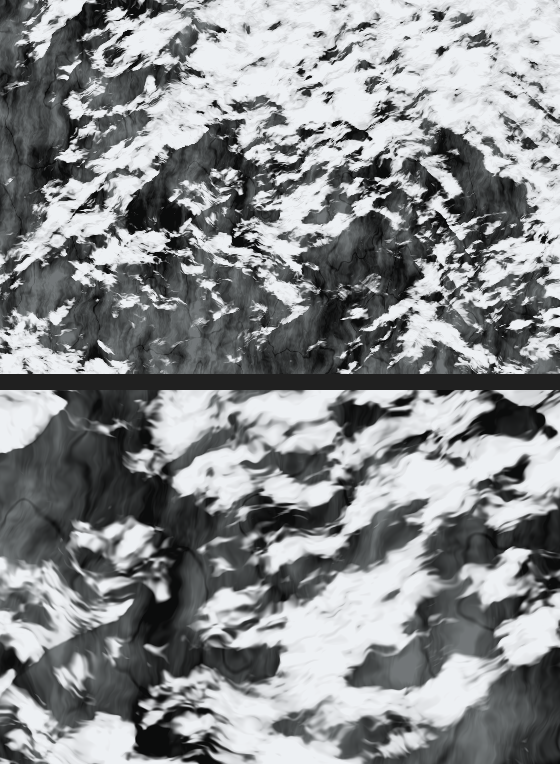
Top: the whole. Bottom: its middle third, enlarged.
Reproduce this texture procedurally as a WebGL 2 fragment shader.

```glsl
#version 300 es
precision highp float;

uniform vec2 u_resolution;
out vec4 fragColor;

const vec3 ROCK_TINT = vec3(0.97, 1.01, 1.02);
const vec3 SNOW_TINT = vec3(0.99, 1.0, 1.012);

float hash(vec2 cell) {
    return fract(sin(dot(cell, vec2(127.1, 311.7))) * 43758.5);
}

float noise(vec2 p) {
    vec2 cell = floor(p);
    vec2 f = fract(p);
    f = f * f * (3.0 - 2.0 * f);
    float low = mix(hash(cell), hash(cell + vec2(1, 0)), f.x);
    float high = mix(hash(cell + vec2(0, 1)), hash(cell + vec2(1, 1)), f.x);
    return mix(low, high, f.y);
}

float fbm(vec2 p, int octaves, float gain) {
    float sum = 0.0, weight = 1.0, total = 0.0;
    for (int i = 0; i < octaves; i++) {
        sum += weight * noise(p);
        total += weight;
        weight *= gain;
        p = p * 2.03 + vec2(17.3, 9.1);
    }
    return sum / total;
}

vec2 warp(vec2 p, float scale) {
    return vec2(fbm(p * scale, 4, 0.55), fbm(p * scale + 31.7, 4, 0.55)) - 0.5;
}

vec2 rotate(vec2 p, float angle) {
    float c = cos(angle), s = sin(angle);
    return vec2(c * p.x + s * p.y, c * p.y - s * p.x);
}

// Snow piles up toward the crest, then drops sharply into shaded rock
float ledge(vec2 p, vec2 downhill, float frequency, float seed) {
    float f = fract(dot(p, downhill) * frequency + seed);
    float profile = smoothstep(0.5, 0.9, f) - 2.0 * smoothstep(0.93, 1.0, f)
                  - (1.0 - smoothstep(0.0, 0.3, f));
    float presence = smoothstep(0.42, 0.62, noise(p * frequency * 1.1 + seed * 13.0));
    return profile * presence;
}

// Thin fissures along the mid level of a noise field
float cracks(vec2 p, float width) {
    return 1.0 - smoothstep(0.0, width, abs(fbm(p, 3, 0.5) - 0.5));
}

float rockShade(vec2 p, float cliff) {
    float streaks = fbm(rotate(p, -0.12) * vec2(34.0, 9.0), 5, 0.65) - 0.5;
    float blotches = fbm(p * 9.0 + 5.0, 5, 0.65) - 0.5;
    float shade = 0.19 + 0.07 * cliff + 0.65 * streaks + 0.65 * blotches;
    shade -= 0.10 * cracks(p * vec2(13.0, 8.0), 0.025);
    return clamp(shade, 0.045, 0.46);
}

float snowShade(float grain, float depth) {
    float shade = 0.85 + 0.35 * (grain - 0.5) + 0.07 * smoothstep(0.1, 0.8, depth);
    return clamp(shade, 0.66, 0.94);
}

void main() {
    vec2 p = gl_FragCoord.xy / u_resolution.y;
    vec2 center = 0.5 * u_resolution / u_resolution.y;
    vec2 broad = p + 0.22 * warp(p, 3.0);
    vec2 rough = p + 0.045 * warp(p, 14.0);

    // Broad snowfields and bare cliffs
    float coverage = 2.3 * (fbm(broad * 2.4 + 4.0, 4, 0.5) - 0.5);
    coverage += dot(p - center, vec2(0.24, 0.42));

    // Diagonal ledges at falling sizes, in two directions
    float side = smoothstep(-0.15, 0.35, p.x - center.x + 0.8 * (p.y - center.y));
    float frequency = 2.3;
    float strength = 0.55;
    for (int i = 0; i < 3; i++) {
        float seed = 0.37 + float(i) * 1.71;
        float rising = ledge(broad, vec2(0.62, -0.78), frequency, seed);
        float falling = ledge(broad, vec2(-0.6, -0.8), frequency, seed + 0.45);
        coverage += strength * mix(rising, falling, 0.15 + 0.6 * side);
        frequency *= 2.2;
        strength *= 0.75;
    }

    // Fine broken snow, stretched along the ledges
    float grainUp = fbm(rotate(rough, 0.42) * vec2(19.0, 42.0), 4, 0.66);
    float grainDown = fbm(rotate(rough, -0.38) * vec2(21.0, 40.0) + 60.0, 4, 0.66);
    float direction = smoothstep(0.35, 0.65, noise(broad * 3.5 + 20.0) + 0.2 * side - 0.1);
    float grain = mix(grainUp, grainDown, direction);
    float breakup = mix(2.1, 3.5, smoothstep(-0.5, 0.1, coverage));
    float depth = coverage + breakup * (grain - 0.5) - 0.08;
    float snow = smoothstep(-0.22, 0.24, depth);

    // Bare faces are paler than the pockets between snow
    float cliff = 1.0 - smoothstep(-0.55, 0.05, coverage);
    vec3 rock = ROCK_TINT * rockShade(rough, cliff);
    vec3 cover = SNOW_TINT * snowShade(grain, depth);
    fragColor = vec4(mix(rock, cover, snow), 1.0);
}
```
